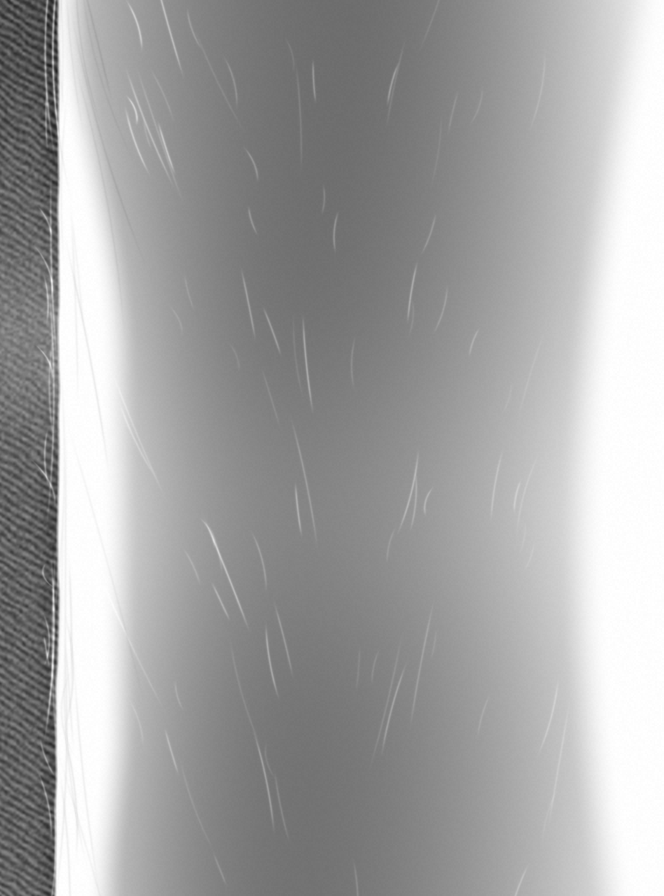
Give the GLSL for this texture, as a Shadertoy shader.

```glsl
// Pale rounded limb in soft grey light, with fine hairs and a strip of dark twill at the left.

const float ASPECT = 0.742;

vec4 hash4(float n) {
    vec4 q = fract(n * vec4(0.1031, 0.1030, 0.0973, 0.1099));
    q += dot(q, q.wzxy + 33.33);
    return fract((q.xxyz + q.yzzw) * q.zywx);
}

float hash(vec2 p) {
    vec3 q = fract(p.xyx * 0.1031);
    q += dot(q, q.yzx + 33.33);
    return fract((q.x + q.y) * q.z);
}

float noise(vec2 p) {
    vec2 i = floor(p), f = fract(p);
    f = f * f * (3.0 - 2.0 * f);
    return mix(mix(hash(i), hash(i + vec2(1, 0)), f.x),
               mix(hash(i + vec2(0, 1)), hash(i + vec2(1, 1)), f.x), f.y);
}

// Bowed strand with tapered ends; lean is the sideways shift per unit of height
float strand(vec2 p, vec2 centre, float halfLength, float lean, float bow, float width) {
    vec2 q = p - centre;
    float along = q.y / halfLength;
    float across = (q.x - lean * q.y - bow * (along * along - 0.4)) / sqrt(1.0 + lean * lean);
    return exp(-across * across / (width * width)) * smoothstep(1.0, 0.4, abs(along));
}

// Dark central valley rising to white rims on both sides
float skinShade(vec2 uv) {
    float y = uv.y;
    float valley = 0.46 + 0.06 * smoothstep(0.55, 1.0, y);
    float rimLeft = 0.165 - 0.07 * smoothstep(0.6, 1.0, y) - 0.02 * smoothstep(0.2, 0.0, y);
    float rimRight = 0.9 + 0.28 * (y - 0.4) * (y - 0.4);
    float lift = (y - 0.43) / 0.18;
    float shade = 0.43 + 0.08 * exp(-lift * lift) + 0.02 * (1.0 - y);
    float toLeft = max(valley - uv.x, 0.0) / (valley - rimLeft);
    float toRight = max(uv.x - valley, 0.0) / (0.95 - valley);
    shade += 0.35 * pow(toLeft, 2.1) + 0.46 * pow(toRight, 1.75);
    float glow = max(smoothstep(rimLeft + 0.045, rimLeft - 0.015, uv.x),
                     smoothstep(rimRight - 0.06, rimRight + 0.015, uv.x));
    return mix(min(shade, 1.0), 0.995, glow);
}

// Diagonal ribs, washed out by lint around the middle
float twillShade(vec2 uv, vec2 p) {
    float lint = exp(-pow((uv.y - 0.62) / 0.1, 2.0));
    float shade = 0.38 + 0.12 * lint - 0.07 * smoothstep(0.75, 1.0, uv.y);
    shade -= 0.08 * smoothstep(0.05, 0.085, uv.x) * (1.0 - lint);
    float rib = sin(6.2832 * (95.0 * (p.y + 0.65 * p.x) + 0.5 * noise(p * 60.0)));
    shade += rib * mix(0.085, 0.035, lint) * (0.6 + 0.6 * noise(p * 150.0));
    return shade + 0.12 * (noise(p * 300.0) - 0.5);
}

void mainImage(out vec4 fragColor, in vec2 fragCoord) {
    vec2 uv = fragCoord / iResolution.xy;
    vec2 p = uv * vec2(ASPECT, 1.0);

    // Cloth and skin meet at a slightly uneven edge
    float edge = 0.087 - 0.006 * smoothstep(0.4, 0.0, uv.y) + 0.004 * (noise(vec2(uv.y * 30.0, 2.0)) - 0.5);
    float onSkin = smoothstep(edge - 0.003, edge + 0.004, uv.x);
    float shade = mix(twillShade(uv, p), skinShade(uv), onSkin);

    // Short hairs on the skin: falling rightward at left, leftward at right
    float hairs = 0.0;
    for (int i = 0; i < 85; i++) {
        vec4 r = hash4(float(i) + 11.0);
        vec4 s = hash4(float(i) + 307.0);
        float x = 0.2 + 0.65 * pow(r.x, 1.4);
        float lean = mix(-0.38, 0.24, smoothstep(0.3, 0.68, x)) + 0.25 * (s.x - 0.5);
        float halfLength = 0.018 + 0.07 * r.z * r.z;
        hairs += strand(p, vec2(x * ASPECT, r.y), halfLength, lean, 0.012 * (s.y - 0.5), 0.0013)
               * (0.04 + 0.15 * r.w * r.w) * mix(1.0, 0.5, smoothstep(0.5, 0.8, x));
    }
    shade += hairs;

    // Long fringe along the edge: bright on cloth, faintly dark on the white rim
    float fringe = 0.0;
    for (int i = 0; i < 34; i++) {
        vec4 r = hash4(float(i) + 701.0);
        vec4 s = hash4(float(i) + 911.0);
        float x = 0.076 + 0.085 * r.x * r.x;
        float lean = -0.24 * smoothstep(0.09, 0.15, x) + 0.12 * (s.x - 0.5);
        fringe += strand(p, vec2(x * ASPECT, r.y), 0.05 + 0.13 * r.z, lean, 0.03 * (s.y - 0.4), 0.0014)
                * (0.3 + 0.5 * r.w);
    }
    // Loose threads crossing the cloth
    for (int i = 0; i < 12; i++) {
        vec4 r = hash4(float(i) + 1301.0);
        float y = mix(0.08, 0.88, (float(i) + r.x) / 12.0);
        fringe += strand(p, vec2(0.052, y), 0.015 + 0.03 * r.y, -0.5 + 0.7 * r.z, 0.02 * (r.w - 0.5), 0.0013) * 0.45;
    }
    shade += min(fringe, 1.0) * mix(0.5, -0.08, onSkin);

    // Fine grain
    shade += 0.012 * (hash(floor(p * 512.0)) - 0.5);
    fragColor = vec4(vec3(clamp(shade, 0.0, 1.0)), 1.0);
}
```
